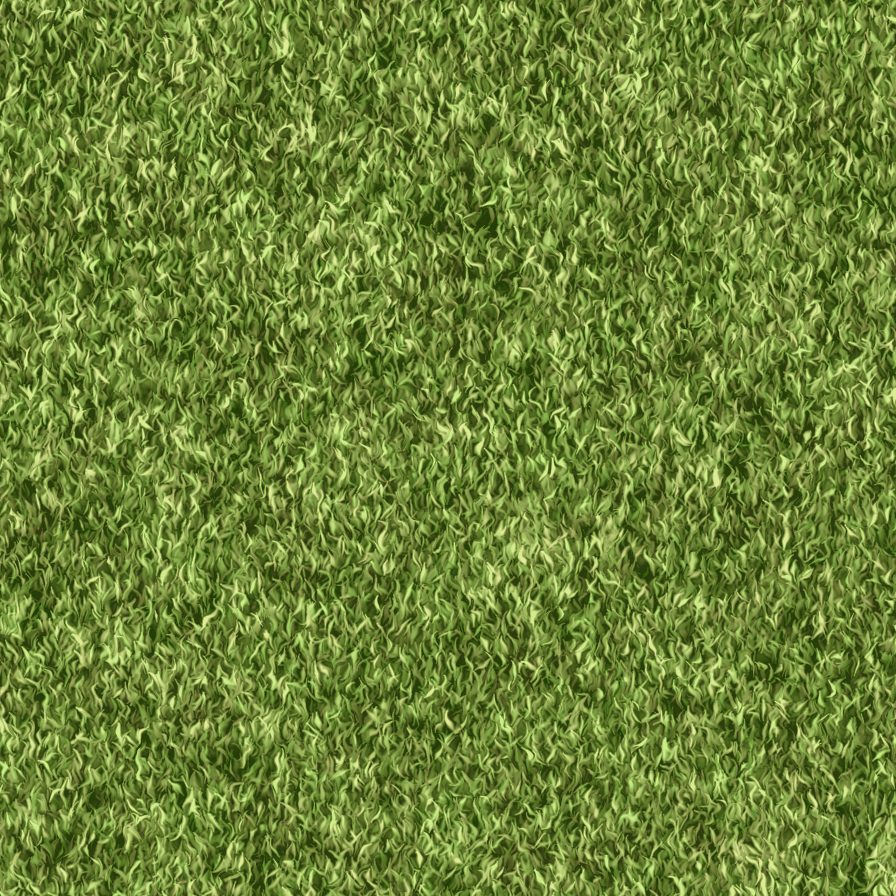
Reproduce this texture procedurally as a Shadertoy shader.

```glsl
const int LAYERS = 9;
const vec2 CELL = vec2(0.0150, 0.0210);

vec4 hash4(vec2 p) {
    vec4 q = fract(p.xyxy * vec4(0.1031, 0.1030, 0.0973, 0.1099));
    q += dot(q, q.wzxy + 33.33);
    return fract((q.xxyz + q.yzzw) * q.zywx);
}

vec2 randomGradient(vec2 p) {
    float angle = 6.2832 * hash4(p + 217.0).x;
    return vec2(cos(angle), sin(angle));
}

float gradientNoise(vec2 p) {
    vec2 i = floor(p), f = fract(p);
    vec2 u = f * f * f * (f * (f * 6.0 - 15.0) + 10.0);
    vec2 e = vec2(0.0, 1.0);
    float bottom = mix(dot(randomGradient(i), f),
                       dot(randomGradient(i + e.yx), f - e.yx), u.x);
    float top = mix(dot(randomGradient(i + e), f - e),
                    dot(randomGradient(i + e.yy), f - e.yy), u.x);
    return mix(bottom, top, u.y);
}

// Signed distance to a curved, tapered blade; along returns -1 at root, 1 at tip
float bladeDistance(vec2 p, float tilt, float bend, float halfLength,
                    float halfWidth, out float along) {
    float c = cos(tilt), s = sin(tilt);
    vec2 q = vec2(c * p.x - s * p.y, s * p.x + c * p.y);
    along = clamp(q.y / halfLength, -1.0, 1.0);
    q.x -= bend * (along * along - 0.4);
    float width = halfWidth * mix(1.0, 0.35, smoothstep(0.0, 1.0, abs(along)));
    return length(vec2(q.x, q.y - along * halfLength)) - width;
}

// Lays one layer of blades over turf, which holds (tone, dryness)
vec2 addBlades(vec2 turf, vec2 uv, float depth, float seed, float lean, float soft) {
    vec2 shift = hash4(vec2(seed, seed * 3.7 + 5.0)).xy;
    vec2 grid = uv / CELL + shift;
    vec2 home = floor(grid);
    for (int row = 1; row >= -1; row--) {
        for (int column = -1; column <= 1; column++) {
            vec2 id = home + vec2(column, row);
            vec2 key = id + seed * vec2(71.0, 113.0) + 40.0;
            vec4 place = hash4(key);
            vec4 look = hash4(key + 531.7);

            vec2 p = (grid - id - place.xy) * CELL;
            float tilt = (place.z + place.w - 1.0) * 1.15 + lean;
            float bend = (look.x - 0.5) * 0.006;
            float halfLength = mix(0.0050, 0.0120, look.y);
            float halfWidth = mix(0.0012, 0.0026, look.z);
            float along;
            float d = bladeDistance(p, tilt, bend, halfLength, halfWidth, along);

            float shadow = 1.0 - smoothstep(0.0, 0.0035, d);
            turf.x -= 0.09 * shadow;

            float tone = mix(0.34, 0.83, depth) + (look.w - 0.5) * 0.80;
            tone += 0.12 * along - 20.0 * p.x;
            float dryness = fract(look.w * 7.0 + place.z * 5.0) * 2.0 - 1.0;
            float cover = 1.0 - smoothstep(-soft, soft, d);
            turf = mix(turf, vec2(tone, dryness), cover);
        }
    }
    return turf;
}

// Six greens from deep shade to sunlit tips
vec3 grassColor(float tone) {
    vec3 greens[6] = vec3[6](
        vec3(0.16, 0.24, 0.04), vec3(0.29, 0.37, 0.11),
        vec3(0.40, 0.49, 0.18), vec3(0.51, 0.61, 0.28),
        vec3(0.63, 0.73, 0.37), vec3(0.77, 0.86, 0.50));
    float level = clamp(tone, 0.0, 1.1) * 5.0;
    int lower = min(int(level), 4);
    return mix(greens[lower], greens[lower + 1], level - float(lower));
}

void mainImage(out vec4 fragColor, in vec2 fragCoord) {
    vec2 uv = fragCoord / iResolution.y;
    float soft = max(0.0019, 0.7 / iResolution.y);

    // Crumple the blades and lean them together in tufts
    vec2 crumple = vec2(gradientNoise(uv * 75.0), gradientNoise(uv * 75.0 + 91.0));
    vec2 warped = uv + 0.0045 * crumple;
    float lean = 0.6 * gradientNoise(uv * 16.0 + 37.0);

    // Dark ground, then blades from the deepest layer to the top
    vec2 turf = vec2(0.20, -0.1);
    for (int i = 0; i < LAYERS; i++) {
        float depth = float(i) / float(LAYERS - 1);
        turf = addBlades(turf, warped, depth, float(i) + 1.0, lean, soft);
    }

    // Gaps, tufts and broad patches of light
    float gaps = gradientNoise(warped * vec2(85.0, 60.0) + 7.0);
    float tufts = gradientNoise(uv * vec2(36.0, 30.0));
    float patches = gradientNoise(uv * 9.0 + 19.0);
    float tone = turf.x + 0.28 * gaps + 0.34 * tufts + 0.17 * patches;

    // Dry blades lean to straw, fresh ones to pure green
    vec3 color = grassColor(tone);
    float dryness = turf.y + 0.5 * gradientNoise(uv * 11.0 + 53.0);
    color += dryness * vec3(0.050, -0.005, 0.035);
    fragColor = vec4(clamp(color, 0.0, 1.0), 1.0);
}
```
